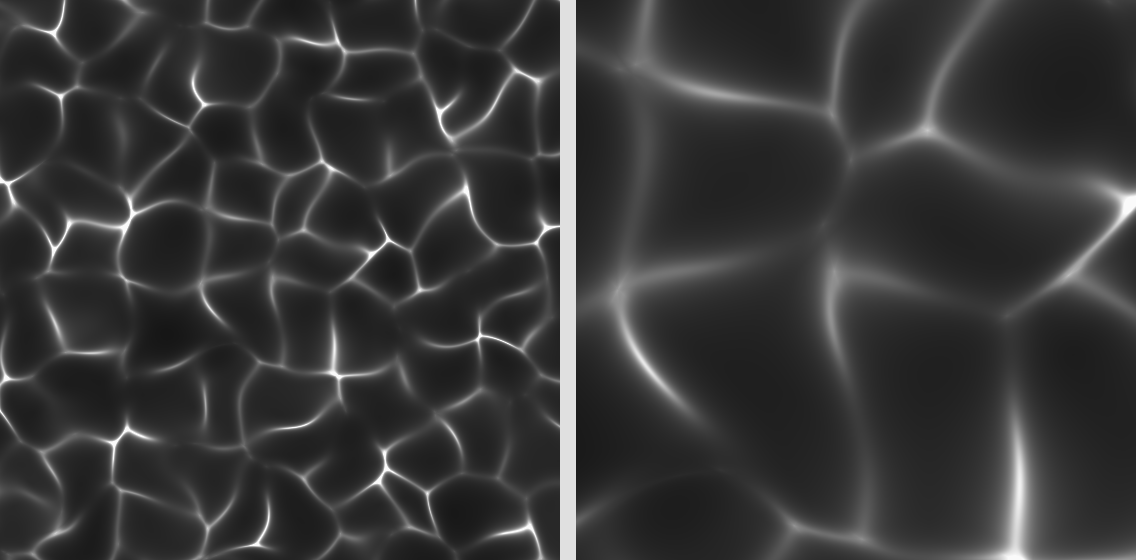
Left: the whole. Right: its middle third, enlarged.
This texture is drawn by a three.js fragment shader. Its source:

```glsl
varying vec2 vUv;

vec2 hash2(vec2 cell) {
  vec2 q = vec2(dot(cell, vec2(127.1, 311.7)), dot(cell, vec2(269.5, 183.3)));
  return fract(sin(q) * 43758.5453);
}

// Sines in turning directions, with a spread of about one
float layeredSines(vec2 p, float seed) {
  float sum = 0.0;
  for (int i = 0; i < 6; i++) {
    float n = float(i);
    float angle = n * 2.4 + seed;
    vec2 direction = vec2(cos(angle), sin(angle));
    sum += sin(dot(p, direction) * (0.75 + 0.13 * n) + seed * 5.3 + n * n * 1.7);
  }
  return sum * 0.58;
}

// Distances to the three nearest cell seeds, in ascending order
vec3 nearestSeeds(vec2 p) {
  vec2 home = floor(p);
  vec3 nearest = vec3(8.0);
  for (int y = -2; y <= 2; y++) {
    for (int x = -2; x <= 2; x++) {
      vec2 cell = home + vec2(float(x), float(y));
      float r = length(cell + 0.5 + 0.84 * (hash2(cell) - 0.5) - p);
      if (r < nearest.x) nearest = vec3(r, nearest.xy);
      else if (r < nearest.y) nearest = vec3(nearest.x, r, nearest.y);
      else nearest.z = min(nearest.z, r);
    }
  }
  return nearest;
}

void main() {
  // Bend the cell walls
  vec2 bend = vec2(layeredSines(vUv * 30.0, 1.3), layeredSines(vUv * 30.0, 4.1));
  float cells = 8.5;
  vec3 seeds = nearestSeeds((vUv + 0.011 * bend) * cells + 3.0);

  // Distance to the wall, with rounded corners
  float corner = max(0.14 - (seeds.z - seeds.y), 0.0) / 0.14;
  float gap = seeds.y - seeds.x - 0.035 * corner * corner;
  float wall = max(gap, 0.0) * 0.5 / cells;

  // Focus varies along the walls and sharpens at the junctions
  float junction = exp(-7.0 * (seeds.z - seeds.x));
  float blur = 0.0056 * exp(0.75 * layeredSines(vUv * 37.0, 2.6)) * (1.0 - 0.5 * junction);
  blur = max(blur, 0.0014);
  float glow = 0.0013 / sqrt(wall * wall + blur * blur);

  // Uneven dark ground under the light
  float ground = 0.092 + 0.012 * layeredSines(vUv * 17.0, 5.7);
  float light = min(ground + glow, 0.98);
  gl_FragColor = vec4(vec3(light), 1.0);
}
```
